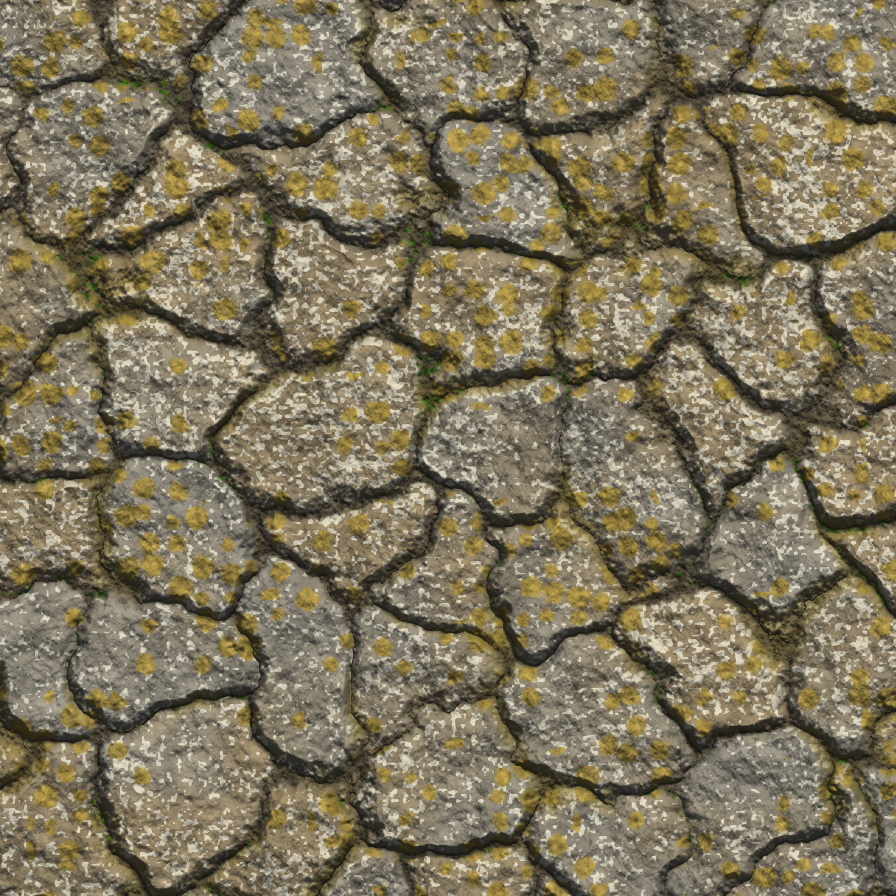
A WebGL 1 fragment shader for this texture:

```glsl
precision highp float;
// Weathered rubble paving: rounded Voronoi stones set in dark soil, lit from above.
// A height field gives relief and cast shadow; noise and scattered discs add
// pale crust, ochre lichen and small green leaves in the joints.
uniform vec2 u_resolution;

const float STONES_ACROSS = 6.8;
const vec3 LIGHT = vec3(0.2, 0.62, 0.76);

float hash(vec2 p) {
  return fract(sin(dot(p, vec2(127.1, 311.7))) * 43758.5453);
}

vec2 hash2(vec2 p) {
  return vec2(hash(p), hash(p + 57.3));
}

float noise(vec2 p) {
  vec2 i = floor(p), f = fract(p);
  f = f * f * (3.0 - 2.0 * f);
  float low = mix(hash(i), hash(i + vec2(1.0, 0.0)), f.x);
  float high = mix(hash(i + vec2(0.0, 1.0)), hash(i + 1.0), f.x);
  return mix(low, high, f.y);
}

float fbm(vec2 p) {
  float sum = 0.0, amp = 0.533;
  for (int i = 0; i < 4; i++) {
    sum += amp * noise(p);
    p = mat2(1.6, 1.2, -1.2, 1.6) * p + 11.7;
    amp *= 0.5;
  }
  return sum;
}

vec2 stoneCentre(vec2 cell) {
  return cell + 0.5 + 0.86 * (hash2(cell) - 0.5);
}

// Returns rounded border distance, offset from the centre, and stone seed.
vec4 stoneAt(vec2 p) {
  vec2 base = floor(p), home = base, centre = p;
  float nearest = 100.0;
  for (int y = -1; y <= 1; y++)
    for (int x = -1; x <= 1; x++) {
      vec2 cell = base + vec2(float(x), float(y));
      vec2 c = stoneCentre(cell);
      float d = dot(c - p, c - p);
      if (d < nearest) { nearest = d; home = cell; centre = c; }
    }
  float sum = 0.0001;
  for (int y = -2; y <= 2; y++)
    for (int x = -2; x <= 2; x++) {
      if (x == 0 && y == 0) continue;
      vec2 c = stoneCentre(home + vec2(float(x), float(y)));
      float border = dot(0.5 * (c + centre) - p, normalize(c - centre));
      sum += exp(-22.0 * border);
    }
  return vec4(-log(sum) / 22.0, p - centre, hash(home + 9.1));
}

// Returns height, distance inside the stone outline, and stone seed.
vec3 relief(vec2 p) {
  vec2 bend = vec2(noise(p * 1.7), noise(p * 1.7 + 31.0)) - 0.5;
  vec2 chip = vec2(fbm(p * 4.5 + 7.0), fbm(p * 4.5 + 63.0)) - 0.5;
  vec4 stone = stoneAt(p + 0.45 * bend + 0.24 * chip);
  float inside = stone.x - mix(0.0, 0.05, stone.w * stone.w);
  float body = smoothstep(-0.03, 0.11, inside);
  vec2 tilt = hash2(vec2(stone.w * 91.0, 4.0)) - 0.5;
  float top = 0.15 + 0.26 * dot(tilt, stone.yz);
  top += 0.16 * (fbm(p * 3.2 + stone.w * 40.0) - 0.5);
  top += 0.042 * (fbm(p * 14.0) - 0.5);
  float soil = 0.05 * fbm(p * 22.0);
  return vec3(mix(soil, top, body), inside, stone.w);
}

// Scattered ragged discs; density is the chance that a grid cell holds one.
float discs(vec2 p, float density, float ragged) {
  vec2 base = floor(p);
  float cover = 0.0;
  float wobble = ragged * (fbm(p * 3.5) - 0.5);
  for (int y = -1; y <= 1; y++)
    for (int x = -1; x <= 1; x++) {
      vec2 cell = base + vec2(float(x), float(y));
      float radius = mix(0.24, 0.48, hash(cell + 3.7));
      float d = length(p - cell - 0.2 - 0.6 * hash2(cell + 17.0));
      float disc = 1.0 - smoothstep(-0.07, 0.07, d + wobble - radius);
      cover = max(cover, disc * step(hash(cell + 41.0), density));
    }
  return cover;
}

vec3 stoneColour(vec2 p, float seed) {
  vec3 grey = vec3(0.455, 0.44, 0.405), tan_ = vec3(0.475, 0.425, 0.335);
  vec3 colour = mix(grey, tan_, smoothstep(0.2, 0.8, 0.6 * seed + 0.5 * noise(p * 2.0)));
  colour *= 0.8 + 0.4 * fbm(p * 7.0 + 5.0);
  // Pale crust in fine flecks, gathered in loose patches
  float fleck = 0.55 * noise(p * 25.0) + 0.45 * noise(p * 47.0 + 8.0);
  float patches = 0.32 * (fbm(p * 2.3 + 19.0) - 0.5) + 0.1 * (seed - 0.5);
  float crust = smoothstep(0.54, 0.66, fleck + patches);
  colour = mix(colour, vec3(0.72, 0.71, 0.66), 0.8 * crust);
  // Ochre lichen rosettes
  float density = 0.1 + 0.58 * smoothstep(0.2, 0.85, noise(p * 1.4 + 23.0));
  float lichen = discs(p * 5.2, density, 0.32);
  vec3 ochre = vec3(0.53, 0.45, 0.20) * (0.7 + 0.6 * fbm(p * 24.0));
  return mix(colour, ochre, 0.86 * lichen);
}

vec3 soilColour(vec2 p) {
  vec3 earth = mix(vec3(0.27, 0.245, 0.19), vec3(0.50, 0.46, 0.37), noise(p * 32.0));
  float moss = smoothstep(0.45, 0.7, fbm(p * 1.8 + 3.0));
  earth = mix(earth, vec3(0.42, 0.37, 0.18), 0.5 * moss);
  float growth = smoothstep(0.55, 0.8, noise(p * 2.2 + 77.0));
  float leaves = discs(p * 15.0, 0.6 * growth, 0.2);
  vec3 green = mix(vec3(0.20, 0.32, 0.10), vec3(0.38, 0.52, 0.19), noise(p * 19.0));
  return mix(earth, green, leaves);
}

void main() {
  vec2 p = STONES_ACROSS * gl_FragCoord.xy / min(u_resolution.x, u_resolution.y) + 3.0;
  const float STEP = 0.013;
  vec3 here = relief(p);
  float dx = relief(p + vec2(STEP, 0.0)).x - here.x;
  float dy = relief(p + vec2(0.0, STEP)).x - here.x;
  vec3 normal = normalize(vec3(-dx, -dy, STEP));
  vec3 light = normalize(LIGHT);

  // Surface materials
  float onStone = smoothstep(-0.012, 0.022, here.y);
  vec3 colour = mix(soilColour(p), stoneColour(p, here.z), onStone);
  float rim = onStone * (1.0 - smoothstep(0.02, 0.11, here.y));
  float rimMoss = rim * smoothstep(0.5, 0.68, fbm(p * 1.8 + 3.0));
  colour = mix(colour, vec3(0.46, 0.40, 0.17), 0.55 * rimMoss);

  // Direct light, cast shadow and darkened joints
  float diffuse = max(dot(normal, light), 0.0) / light.z;
  float blocker = relief(p + 0.08 * normalize(light.xy)).x - here.x;
  float shadow = 1.0 - 0.5 * smoothstep(0.05, 0.15, blocker);
  float joint = mix(0.72, 1.0, smoothstep(-0.04, 0.06, here.y));
  vec3 shade = vec3(0.37, 0.38, 0.39) + vec3(0.74, 0.725, 0.69) * diffuse * shadow;
  gl_FragColor = vec4(min(colour * shade * joint, vec3(0.92, 0.90, 0.83)), 1.0);
}
```
